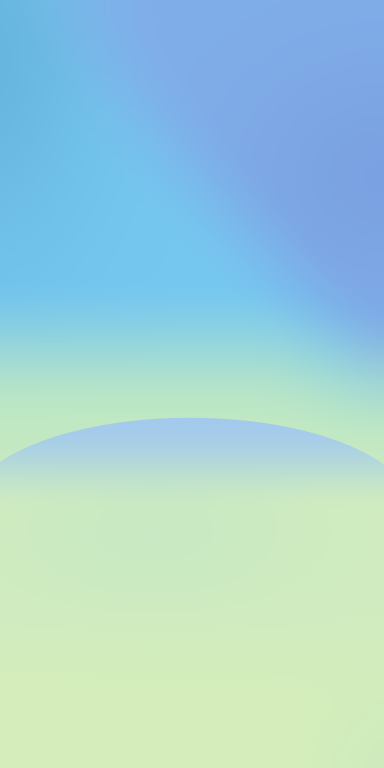
Write a WebGL 1 fragment shader that draws this background.

```glsl
precision highp float;

uniform vec2 u_resolution;

// Soft elliptical glow, 1 at its centre
float glow(vec2 p, vec2 centre, vec2 radius) {
  vec2 d = (p - centre) / radius;
  return exp(-dot(d, d));
}

// Cyan sky crossed by a diagonal periwinkle veil
vec3 skyColor(vec2 p, float depth) {
  vec3 cyan = mix(vec3(0.46, 0.78, 0.94), vec3(0.40, 0.71, 0.87),
                  glow(p, vec2(-0.06, 0.92), vec2(0.30, 0.24)));
  vec3 periwinkle = mix(vec3(0.50, 0.68, 0.91), vec3(0.48, 0.635, 0.885),
                        glow(p, vec2(1.0, 0.77), vec2(0.38, 0.16)));
  float veilEdge = 0.02 + length(vec2(0.18, 1.9 * depth));
  return mix(cyan, periwinkle, smoothstep(-0.20, 0.22, p.x - veilEdge));
}

// Pale green ground, fresher near the horizon and in a central patch
vec3 meadowColor(vec2 p, float depth) {
  vec3 fresh = vec3(0.745, 0.908, 0.765);
  vec3 pale = mix(vec3(0.815, 0.922, 0.75), vec3(0.835, 0.93, 0.73),
                  smoothstep(0.75, 0.95, depth));
  vec3 color = mix(fresh, pale, smoothstep(0.53, 0.67, depth));
  float patches = 0.65 * glow(p, vec2(0.40, 0.31), vec2(0.34, 0.09))
                + 0.40 * glow(p, vec2(1.05, 0.0), vec2(0.22, 0.10));
  return mix(color, vec3(0.765, 0.91, 0.77), patches);
}

// Coverage of the dome, with an edge about one pixel wide
float domeMask(vec2 p) {
  vec2 radius = vec2(0.58, 0.12);
  vec2 q = (p - vec2(0.495, 0.336)) / radius;
  vec2 slope = 2.0 * q / (radius * u_resolution);
  float edge = (1.0 - dot(q, q)) / max(length(slope), 0.0001);
  return clamp(edge + 0.5, 0.0, 1.0);
}

void main() {
  vec2 p = gl_FragCoord.xy / u_resolution;
  float depth = 1.0 - p.y;

  // Sky melts into the ground, lower on the right
  float horizon = depth - 0.035 * smoothstep(0.65, 1.0, p.x);
  vec3 color = mix(skyColor(p, depth), meadowColor(p, depth),
                   smoothstep(0.36, 0.55, horizon));

  // Blue dome fading downwards
  float domeFade = 1.0 - smoothstep(0.545, 0.664, depth);
  color = mix(color, vec3(0.64, 0.79, 0.93), domeMask(p) * domeFade);

  gl_FragColor = vec4(color, 1.0);
}
```
